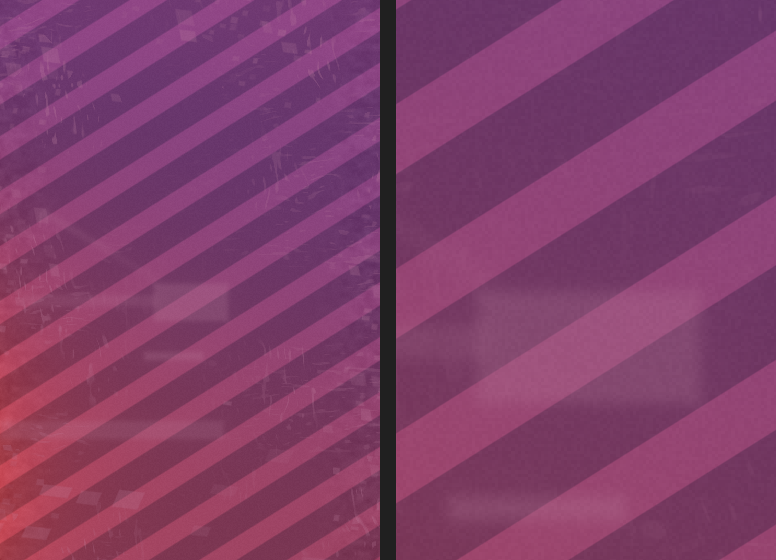
Left, the full canvas; right, a detail of the centre.
Reproduce this background procedurally as a Shadertoy shader.

```glsl
// Worn diagonal stripes on a red to violet gradient, with pale chips, scratches and soft light bars.

// Stripes, in units of the canvas height
const float SLOPE = 0.627;
const float PERIOD = 0.098;
const float OFFSET = 0.246;
const float LIGHT_SHARE = 0.425;

// Colours
const vec3 PLUM = vec3(0.475, 0.212, 0.325);
const vec3 VIOLET = vec3(0.405, 0.213, 0.425);
const vec3 STRIPE_LOW = vec3(0.145, 0.055, 0.065);
const vec3 STRIPE_HIGH = vec3(0.130, 0.052, 0.080);
const vec3 RED_GLOW = vec3(0.160, 0.015, -0.060);
const vec3 DUST = vec3(0.74, 0.50, 0.62);

// Wear
const float CHIP_ALPHA = 0.24;
const float SCRATCH_ALPHA = 0.27;
const float GRAIN = 0.018;

// Light bars: centre x, centre y, half length, half height
const int BARS = 4;
const vec4 BAR[BARS] = vec4[BARS](
    vec4(0.341, 0.460, 0.062, 0.029), vec4(0.200, 0.232, 0.195, 0.012),
    vec4(0.310, 0.364, 0.048, 0.003), vec4(0.160, 0.463, 0.115, 0.006));
const float BAR_ALPHA[BARS] = float[BARS](0.20, 0.16, 0.20, 0.13);

float hash(vec2 p) {
    vec3 q = fract(vec3(p.xyx) * 0.1031);
    q += dot(q, q.yzx + 33.33);
    return fract((q.x + q.y) * q.z);
}

float noise(vec2 p) {
    vec2 i = floor(p), f = fract(p);
    f = f * f * (3.0 - 2.0 * f);
    return mix(mix(hash(i), hash(i + vec2(1, 0)), f.x),
               mix(hash(i + vec2(0, 1)), hash(i + vec2(1, 1)), f.x), f.y);
}

float boxDist(vec2 p, vec2 halfSize) {
    vec2 d = abs(p) - halfSize;
    return length(max(d, 0.0)) + min(max(d.x, d.y), 0.0);
}

// One layer of scattered slanted chips
float chips(vec2 p, vec2 cell, float shear, float density, float seed, float px) {
    vec2 q = vec2(p.x - shear * p.y, p.y + 0.12 * p.x) / cell;
    vec2 id = floor(q);
    float pick = hash(id + seed);
    vec2 jitter = vec2(hash(id + seed + 7.1), hash(id + seed + 13.7)) - 0.5;
    vec2 size = 0.20 + 0.22 * vec2(hash(id + seed + 19.3), hash(id + seed + 23.9));
    float d = boxDist((fract(q) - 0.5 - 0.18 * jitter) * cell, size * cell);
    float shade = 0.3 + 0.7 * hash(id + seed + 31.0);
    return (1.0 - smoothstep(-px, px, d)) * step(pick, density) * shade;
}

// Short broken slivers, stretched along one axis
float scratches(vec2 p, vec2 freq) {
    vec2 bend = vec2(noise(p * 24.0), noise(p * 24.0 + 40.0)) * 0.018;
    float sliver = smoothstep(0.74, 0.90, noise((p + bend) * freq));
    float patches = smoothstep(0.45, 0.72, noise(p * 9.0 + freq.x));
    return sliver * patches;
}

// Soft line segment that fades towards both ends
float beam(vec2 p, vec2 a, vec2 b, float width) {
    vec2 ab = b - a;
    float t = clamp(dot(p - a, ab) / dot(ab, ab), 0.0, 1.0);
    float d = length(p - a - t * ab);
    return exp(-d * d / (width * width)) * (1.0 - 0.7 * t);
}

void mainImage(out vec4 fragColor, in vec2 fragCoord) {
    float px = 1.0 / iResolution.y;
    vec2 p = fragCoord * px;
    float aspect = iResolution.x * px;
    float side = abs(p.x / aspect - 0.5) * 2.0;

    // Background gradient with a red glow low on the left
    float rise = smoothstep(0.0, 0.85, p.y + 0.35 * (p.x - 0.5 * aspect));
    vec3 col = mix(PLUM, VIOLET, rise);
    col += RED_GLOW * exp(-p.x * 7.0) * exp(-pow((p.y - 0.12) / 0.42, 2.0));
    col += vec3(0.03, 0.01, 0.02) * smoothstep(0.75, 1.0, p.y);

    // Mottled side edges
    float mottle = noise(p * vec2(70.0, 95.0)) + 0.5 * noise(p * 190.0) - 0.75;
    col += 0.045 * mottle * smoothstep(0.55, 1.0, side);

    // Diagonal stripes
    float s = (p.y - SLOPE * p.x - OFFSET) / PERIOD;
    float d = (abs(fract(s + 0.5) - 0.5) - 0.5 * LIGHT_SHARE) * PERIOD / length(vec2(1.0, SLOPE));
    col += mix(STRIPE_LOW, STRIPE_HIGH, rise) * (1.0 - smoothstep(-px, px, d));

    // Chips gather at the top, the bottom and the sides
    float low = 1.0 - smoothstep(0.08, 0.27, p.y);
    float high = smoothstep(0.72, 0.98, p.y);
    float cluster = smoothstep(0.35, 0.7, noise(p * 7.0 + 3.0));
    float edge = smoothstep(0.6, 1.0, side) * cluster;
    float chip = chips(p, vec2(0.075, 0.038), 0.45, 0.38 * low * (1.2 - p.x), 2.0, px);
    chip += chips(p, vec2(0.036, 0.032), -0.2, 0.28 * high * cluster + 0.16 * edge, 61.0, px);
    chip += chips(p, vec2(0.018, 0.014), 0.2, 0.16 * (high + edge) * cluster, 97.0, px);
    col = mix(col, DUST, CHIP_ALPHA * min(chip, 1.0));

    // Scratches: upright near the sides and top, level elsewhere
    float wear = 0.25 + 0.75 * smoothstep(0.1, 0.75, side);
    float upright = scratches(p + vec2(0.12 * p.y, 0.0), vec2(210.0, 48.0));
    float level = scratches(p, vec2(60.0, 260.0));
    col = mix(col, DUST, SCRATCH_ALPHA * wear * min(upright + 0.6 * level, 1.0));

    // Soft light bars and one slanting beam
    for (int i = 0; i < BARS; i++) {
        float b = boxDist(p - BAR[i].xy, BAR[i].zw);
        float glow = 1.0 - smoothstep(-0.004, 0.012, b);
        col = mix(col, DUST, BAR_ALPHA[i] * (glow + 0.25 * exp(-max(b, 0.0) * 45.0)));
    }
    col = mix(col, DUST, 0.15 * beam(p, vec2(0.08, 0.62), vec2(0.28, 0.50), 0.008));

    // Fine grain on a grid fixed to the canvas
    col += GRAIN * (hash(floor(p * 512.0)) - 0.5);
    fragColor = vec4(clamp(col, 0.0, 1.0), 1.0);
}
```
